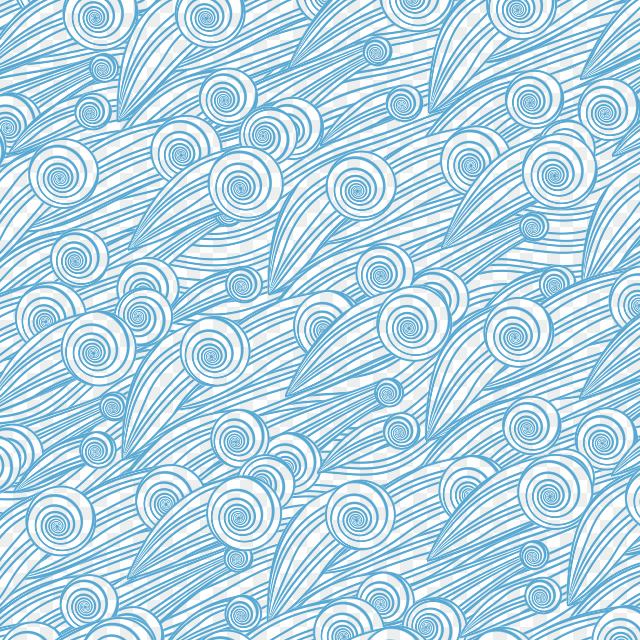
This pattern is drawn by a Shadertoy shader. Its source:

```glsl
// Blue line-drawn sea waves with curling crests over a pale checkerboard.

const vec3 LINE_BLUE = vec3(0.34, 0.66, 0.825);
const vec3 CHECK_WHITE = vec3(0.995);
const vec3 CHECK_GREY = vec3(0.93, 0.935, 0.935);
const float HALF_LINE = 0.0017;
const float TAU = 6.28318;

vec2 hash2(vec2 cell) {
    vec2 k = vec2(dot(cell, vec2(127.1, 311.7)), dot(cell, vec2(269.5, 183.3)));
    return fract(sin(k) * 43758.5);
}

mat2 turn(float angle) {
    float c = cos(angle), s = sin(angle);
    return mat2(c, -s, s, c);
}

float stroke(float dist, float halfWidth, float px) {
    return 1.0 - smoothstep(halfWidth - 0.6 * px, halfWidth + 0.6 * px, dist);
}

// Parallel lines at whole phases; they thin out where they crowd together.
float strands(float phase, float spacing, float px) {
    float dist = abs(fract(phase + 0.5) - 0.5) * spacing;
    return stroke(dist, min(HALF_LINE, spacing * 0.29), px);
}

// Unevenly bunched lines.
float bunched(float phase, float spacing, float drift, float px) {
    float wave = phase * 1.7 + drift;
    return strands(phase + 0.33 * sin(wave), spacing / (1.0 + 0.56 * cos(wave)), px);
}

// Lower and upper edge of a tail, from its root (t = 0) to the crest (t = 1).
vec2 tailEdges(float t, float rootY, float radius, vec2 bulge) {
    float rest = 1.0 - t;
    float lower = mix(rootY, -0.6 * radius, t * t * (3.0 - 2.0 * t));
    float upper = mix(rootY, radius, 1.0 - pow(max(rest, 0.0), 2.5));
    return vec2(lower, upper) + bulge * 6.75 * t * rest * rest;
}

float drawTail(float ink, vec2 q, vec2 root, float radius, vec2 bulge,
               float count, float seed, float px) {
    float t = 1.0 - q.x / root.x;
    if (t <= 0.0 || t >= 1.0) return ink;
    vec2 edge = tailEdges(t, root.y, radius, bulge);
    vec2 rise = (tailEdges(t + 0.01, root.y, radius, bulge) - edge) / (-0.01 * root.x);
    float thick = max(edge.y - edge.x, 0.0001);
    float s = (q.y - edge.x) / thick;
    float slope = mix(rise.x, rise.y, clamp(s, 0.0, 1.0));
    float across = thick * inversesqrt(1.0 + slope * slope);
    float inside = min(s, 1.0 - s) * across;
    float lines = bunched(s * count, across / count, 4.0 * t + seed, px);
    lines = max(lines, stroke(abs(inside), HALF_LINE, px));
    return mix(ink, lines, smoothstep(-px, px, inside + HALF_LINE));
}

// Round crest filled with an off-centre two-armed spiral.
float drawSpiral(float ink, vec2 q, float radius, float seed, float px) {
    float r = length(q);
    if (r > radius + 4.0 * px + HALF_LINE) return ink;
    vec2 eye = radius * vec2(-0.17, -0.1);
    vec2 v = q - eye * (1.0 - min(r * r / (radius * radius), 1.0));
    float vr = max(length(v), 0.0001);
    float density = 2.9;
    float phase = density * log(vr / radius) - 2.0 * atan(v.y, v.x) / TAU + seed;
    float lines = strands(phase, vr / density, px);
    lines = max(lines, stroke(vr, 0.05 * radius, px));
    lines = max(lines, stroke(abs(r - radius), HALF_LINE, px));
    return mix(ink, lines, smoothstep(-px, px, radius + HALF_LINE - r));
}

// A tail of strands running from root up to a curled crest at head.
float drawCurl(float ink, vec2 p, vec2 head, float radius, vec2 root, float lean,
               float flip, vec2 bulge, float count, float seed, float px) {
    vec2 mirror = vec2(1.0, flip);
    vec2 q = turn(lean) * (p - head) * mirror;
    vec2 base = turn(lean) * (root - head) * mirror;
    if (length(q) > length(base) + radius) return ink;
    ink = drawTail(ink, q, base, radius, bulge, count, seed, px);
    return drawSpiral(ink, q, radius, seed, px);
}

// One group of waves fanning out from its origin, back to front.
float drawWaves(float ink, vec2 p, vec2 rnd, float px) {
    float seed = rnd.x * TAU;
    vec2 sway = (rnd - 0.5) * 0.025;
    vec2 o = vec2(0.0);
    ink = drawCurl(ink, p, vec2(-0.03, 0.18) + sway, 0.058, vec2(-0.22, 0.07), 0.2, 1.0, o, 8.0, seed, px);
    ink = drawCurl(ink, p, vec2(0.41, 0.1) - sway, 0.022, vec2(0.06, -0.07), 0.4, 1.0, vec2(-0.05, 0.02), 8.0, seed + 1.0, px);
    ink = drawCurl(ink, p, vec2(0.27, 0.0) + sway, 0.048, vec2(0.03, -0.12), 0.3, 1.0, o, 7.0, seed + 2.0, px);
    ink = drawCurl(ink, p, vec2(0.465, 0.228), 0.045, o, 0.44, -1.0, vec2(-0.1, 0.0), 11.0, seed + 3.0, px);
    ink = drawCurl(ink, p, vec2(0.33, 0.215) + sway, 0.055, vec2(0.07, 0.08), 0.15, 1.0, vec2(-0.01, 0.0), 8.0, seed + 4.0, px);
    ink = drawCurl(ink, p, vec2(0.177, 0.028) - sway, 0.045, vec2(-0.04, -0.1), 0.1, 1.0, vec2(-0.02, 0.0), 8.0, seed + 5.0, px);
    ink = drawCurl(ink, p, vec2(0.145, 0.17), 0.054, o, 0.43, 1.0, vec2(0.0, 0.012), 7.0, seed + 6.0, px);
    return drawCurl(ink, p, vec2(-0.038, 0.016), 0.028, vec2(-0.17, -0.05), 0.2, 1.0, o, 5.0, seed + 7.0, px);
}

void mainImage(out vec4 fragColor, in vec2 fragCoord) {
    vec2 p = fragCoord / iResolution.y;
    float px = 1.0 / iResolution.y;

    // Swell behind the waves
    float swell = p.y - 0.3 * p.x + 0.025 * sin(11.0 * p.x + 5.0 * p.y) + 0.01 * sin(23.0 * p.x);
    float ink = bunched(swell / 0.014, 0.013, 6.0 * p.x, px);

    // Staggered wave groups, lower rows in front
    vec2 pitch = vec2(0.46, 0.256), start = vec2(-0.03, 0.036);
    float row0 = floor((p.y - start.y) / pitch.y);
    for (int j = 1; j >= -1; j--) {
        float row = row0 + float(j);
        float shift = start.x + 0.5 * pitch.x * mod(row, 2.0);
        float column0 = floor((p.x - shift) / pitch.x);
        for (int i = -1; i <= 1; i++) {
            vec2 cell = vec2(column0 + float(i), row);
            vec2 rnd = hash2(cell);
            vec2 origin = cell * pitch + vec2(shift, start.y) + (rnd - 0.5) * 0.04;
            ink = drawWaves(ink, p - origin, rnd.yx, px);
        }
    }

    // Checkerboard ground
    vec2 square = floor(p * 48.0);
    vec3 ground = mix(CHECK_WHITE, CHECK_GREY, mod(square.x + square.y, 2.0));
    fragColor = vec4(mix(ground, LINE_BLUE, ink), 1.0);
}
```
